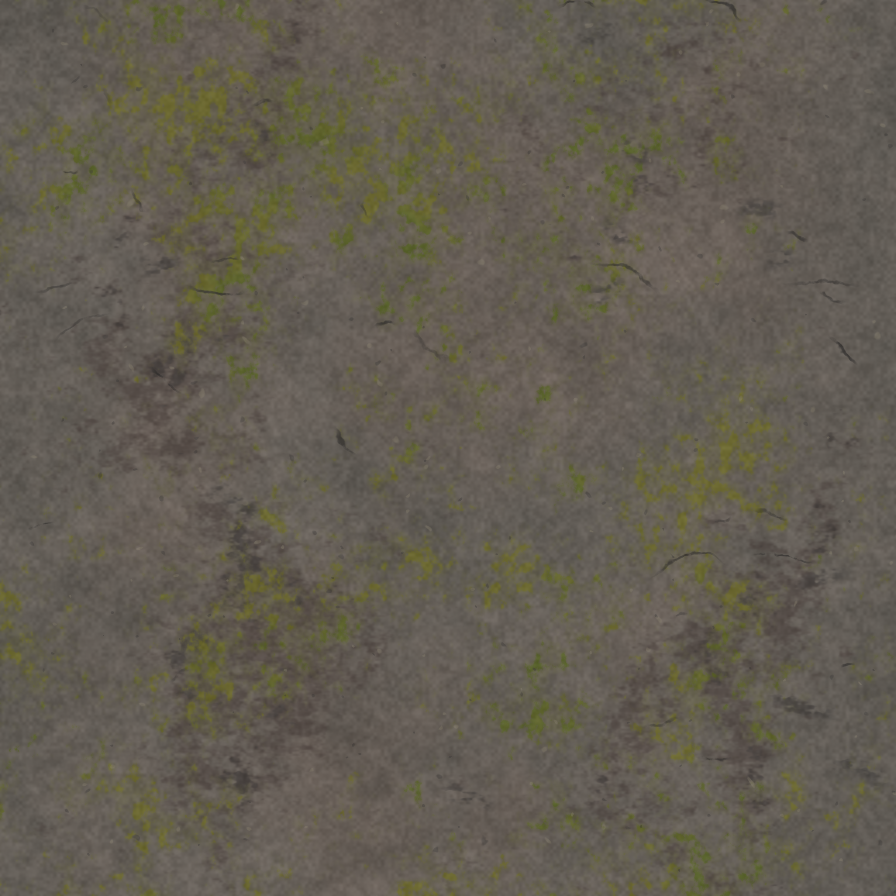
A three.js fragment shader for this texture:

```glsl
// Weathered concrete: mottled grey stone with frayed brown stains, finely
// speckled moss, short curved cracks, dark scuffs and small pits. Layers of
// value noise are thresholded and blended, marks are scattered by hashed loops.
#define STONE_DARK vec3(0.345, 0.330, 0.308)
#define STONE_LIGHT vec3(0.440, 0.412, 0.385)
#define STAIN_COLOR vec3(0.295, 0.255, 0.240)
#define SOOT_COLOR vec3(0.235, 0.225, 0.220)
#define MOSS_GREEN vec3(0.315, 0.390, 0.090)
#define MOSS_YELLOW vec3(0.440, 0.430, 0.120)
#define OLIVE_TINT vec3(0.395, 0.385, 0.265)
#define MOSS_LIMIT 0.17
#define STAIN_LIMIT 0.10
#define GRAIN 0.080
#define CRACKS 30
#define SCUFFS 12

varying vec2 vUv;

float hash(vec2 p) {
  vec3 q = fract(vec3(p.xyx) * 0.1031);
  q += dot(q, q.yzx + 33.33);
  return fract((q.x + q.y) * q.z);
}

float noise(vec2 p) {
  vec2 i = floor(p);
  vec2 f = fract(p);
  f = f * f * (3.0 - 2.0 * f);
  float low = mix(hash(i), hash(i + vec2(1.0, 0.0)), f.x);
  float high = mix(hash(i + vec2(0.0, 1.0)), hash(i + 1.0), f.x);
  return mix(low, high, f.y);
}

// Layered noise, centred on zero
float fbm(vec2 p) {
  float sum = 0.0;
  float amp = 0.5;
  for (int i = 0; i < 5; i++) {
    sum += amp * (noise(p) - 0.5);
    p = mat2(1.6, 1.2, -1.2, 1.6) * p + 17.3;
    amp *= 0.5;
  }
  return sum;
}

// Fine frayed layer without rotation, keeps its stretch direction
float streaks(vec2 p) {
  return 0.45 * noise(p) + 0.35 * noise(p * 2.1 + 9.0) + 0.2 * noise(p * 3.7 + 31.0) - 0.5;
}

// Tapered, bent stroke: 1 on its axis, 0 outside
float stroke(vec2 p, float seed, float halfLength, float width) {
  vec2 center = vec2(hash(vec2(seed, 1.0)), hash(vec2(seed, 2.0)));
  float angle = mix(-1.1, 0.6, hash(vec2(seed, 3.0)));
  float bend = mix(-9.0, 9.0, hash(vec2(seed, 4.0)));
  float c = cos(angle);
  float s = sin(angle);
  vec2 q = mat2(c, -s, s, c) * (p - center);
  q.y += bend * q.x * q.x;
  float taper = 1.0 - smoothstep(0.35, 1.0, abs(q.x) / halfLength);
  return taper * (1.0 - smoothstep(0.2 * width, width, abs(q.y)));
}

// Sparse round specks, one possible per cell
float specks(vec2 p, float scale, float share) {
  vec2 cell = floor(p * scale);
  vec2 spot = 0.3 + 0.4 * vec2(hash(cell + 5.0), hash(cell + 71.0));
  float radius = mix(0.12, 0.28, hash(cell + 43.0));
  float d = length(fract(p * scale) - spot);
  return step(hash(cell + 19.0), share) * (1.0 - smoothstep(0.4 * radius, radius, d));
}

void main() {
  vec2 p = vUv;
  float side = smoothstep(0.0, 0.2, min(p.x, 1.0 - p.x));
  float rim = smoothstep(0.0, 0.16, min(p.y, 1.0 - p.y));
  float flecks = fbm(p * vec2(105.0, 90.0) + 11.0);
  float tatter = streaks(p * vec2(70.0, 115.0));

  // Stone with weak clouds, close mottling and a greyer border
  float cloud = 0.52 + 0.7 * fbm(p * 7.0 + 3.0) + 0.8 * fbm(p * 26.0 + 41.0);
  cloud += 0.75 * fbm(p * 75.0 + 29.0) - 0.2 * (1.0 - side);
  vec3 color = mix(STONE_DARK, STONE_LIGHT, clamp(cloud, 0.0, 1.0));
  float warmth = side * smoothstep(-0.15, 0.2, fbm(p * 5.0 + 67.0));
  color += warmth * vec3(0.010, -0.003, -0.006);

  // Brown stains in upright, slanted fields, frayed into fine flakes
  vec2 slanted = vec2(p.x - 0.3 * p.y, p.y);
  float field = fbm(slanted * vec2(5.0, 3.4) + 23.0);
  float stain = 1.25 * field + 0.65 * tatter + 0.75 * fbm(p * 24.0) - STAIN_LIMIT;
  stain -= 0.22 * (1.0 - side) + 0.12 * (1.0 - rim);
  color = mix(color, STAIN_COLOR, 0.62 * smoothstep(-0.06, 0.30, stain));
  float soot = stain + 1.1 * fbm(p * 15.0 + 87.0) - 0.32;
  color = mix(color, SOOT_COLOR, 0.5 * smoothstep(0.0, 0.2, soot));

  // Moss: a wide olive haze, then loose specks that thicken within it
  float growth = 0.75 * fbm(p * vec2(8.0, 6.0) + 131.0) + 0.65 * fbm(p * 26.0 + 53.0);
  growth -= 0.12 * (1.0 - side) + 0.15 * max(stain, 0.0);
  float haze = smoothstep(-0.08, 0.24, growth + 0.6 * flecks);
  color = mix(color, OLIVE_TINT, 0.55 * haze);
  float moss = smoothstep(0.0, 0.26, growth + 1.2 * flecks - MOSS_LIMIT);
  float hue = smoothstep(-0.16, 0.14, fbm(p * 11.0 + 201.0) + 0.3 * flecks);
  color = mix(color, mix(MOSS_GREEN, MOSS_YELLOW, hue), 0.6 * moss);

  // Cracks and broader broken scuffs
  vec2 warped = p + 0.026 * vec2(fbm(p * 28.0 + 7.0), fbm(p * 28.0 + 77.0));
  float crack = 0.0;
  for (int i = 0; i < CRACKS; i++) {
    float seed = float(i) + 3.0;
    float size = hash(vec2(seed, 9.0));
    float depth = mix(0.2, 0.75, hash(vec2(seed, 12.0)));
    crack = max(crack, depth * stroke(warped, seed, mix(0.012, 0.048, size * size), 0.0023));
  }
  crack *= smoothstep(-0.3, 0.02, flecks);
  float scuff = 0.0;
  for (int i = 0; i < SCUFFS; i++) {
    float seed = float(i) + 101.0;
    scuff = max(scuff, stroke(warped, seed, mix(0.02, 0.05, hash(vec2(seed, 9.0))), 0.014));
  }
  scuff *= smoothstep(-0.12, 0.16, tatter);
  color = mix(color, SOOT_COLOR, 0.55 * scuff);
  color = mix(color, SOOT_COLOR * 0.8, crack);

  // Pits, pale chips and fine grain
  color = mix(color, SOOT_COLOR, 0.4 * specks(warped, 75.0, 0.025));
  color = mix(color, vec3(0.53, 0.50, 0.43), 0.4 * specks(warped, 60.0, 0.025));
  float grain = 0.6 * noise(p * 260.0) + 0.4 * noise(p * 150.0 + 15.0) - 0.5;
  gl_FragColor = vec4(color + GRAIN * grain, 1.0);
}
```
